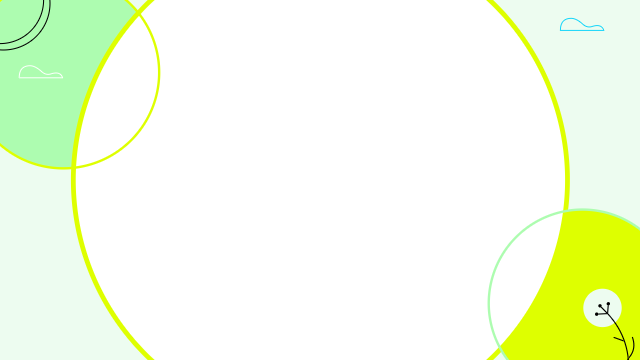
Write a WebGL 2 fragment shader that draws this background.

```glsl
#version 300 es
precision highp float;
// Flat backdrop: large ringed white disc, two corner circles, line-art clouds and a sprig.
uniform vec2 u_resolution;
out vec4 outColor;

// Signed distance to a disc.
float disc(vec2 p, vec2 center, float radius) {
  return length(p - center) - radius;
}

// Distance to a ring of given half width.
float ring(vec2 p, vec2 center, float radius, float halfWidth) {
  return abs(disc(p, center, radius)) - halfWidth;
}

// Distance to a straight segment.
float segment(vec2 p, vec2 a, vec2 b) {
  vec2 pa = p - a, ba = b - a;
  return length(pa - ba * clamp(dot(pa, ba) / dot(ba, ba), 0.0, 1.0));
}

// Distance to a quadratic Bezier curve, walked in short segments.
float curve(vec2 p, vec2 a, vec2 control, vec2 b) {
  float d = 1e3;
  vec2 last = a;
  for (int i = 1; i <= 12; i++) {
    float t = float(i) / 12.0;
    vec2 next = mix(mix(a, control, t), mix(control, b, t), t);
    d = min(d, segment(p, last, next));
    last = next;
  }
  return d;
}

// Cloud outline with its lower left corner at the origin.
float cloud(vec2 p) {
  float d = segment(p, vec2(0.0), vec2(1.085, 0.0));
  d = min(d, curve(p, vec2(0.0), vec2(0.0, 0.3), vec2(0.27, 0.302)));
  d = min(d, curve(p, vec2(0.27, 0.302), vec2(0.4, 0.3), vec2(0.56, 0.156)));
  d = min(d, curve(p, vec2(0.56, 0.156), vec2(0.67, 0.055), vec2(0.8, 0.1)));
  return min(d, curve(p, vec2(0.8, 0.1), vec2(1.03, 0.17), vec2(1.085, 0.0)));
}

// Sprig: stem, two side stalks, twig, leaf edge and three buds.
float sprig(vec2 p) {
  vec2 fork = vec2(15.19, 1.16);
  vec2 buds[3] = vec2[3](vec2(15.0, 1.354), vec2(14.917, 1.146), vec2(15.208, 1.406));
  float d = curve(p, fork, vec2(15.65, 0.667), vec2(15.71, 0.0));
  d = min(d, segment(p, vec2(15.354, 0.5625), vec2(15.583, 0.48)));
  d = min(d, curve(p, vec2(15.8125, 0.5625), vec2(15.92, 0.25), vec2(15.69, 0.02)));
  d -= 0.014;
  for (int i = 0; i < 3; i++) {
    d = min(d, segment(p, buds[i], fork) - 0.014);
    d = min(d, disc(p, buds[i], 0.042));
  }
  return d;
}

// Paint a shape with an edge one pixel wide.
void paint(inout vec3 color, vec3 ink, float d, float pixel) {
  color = mix(color, ink, clamp(0.5 - d / pixel, 0.0, 1.0));
}

void main() {
  // The canvas is 9 units high and 16 wide.
  float pixel = 9.0 / u_resolution.y;
  vec2 p = gl_FragCoord.xy * pixel;

  vec3 mist = vec3(0.93, 0.988, 0.94);
  vec3 lime = vec3(0.87, 1.0, 0.0);
  vec3 mint = vec3(0.68, 0.99, 0.69);
  vec3 white = vec3(1.0), black = vec3(0.0);

  vec2 middle = vec2(8.01, 4.5);
  vec2 upperLeft = vec2(1.583, 7.1875);
  vec2 lowerRight = vec2(14.5625, 1.417);

  // Corner fills, then the large disc over them.
  vec3 color = mist;
  paint(color, mint, disc(p, upperLeft, 2.396), pixel);
  paint(color, lime, disc(p, lowerRight, 2.344), pixel);
  paint(color, white, disc(p, middle, 6.177), pixel);

  // Rings.
  paint(color, lime, ring(p, middle, 6.177, 0.06), pixel);
  paint(color, lime, ring(p, upperLeft, 2.396, 0.03), pixel);
  paint(color, mint, ring(p, lowerRight, 2.344, 0.03), pixel);

  // Thin arcs in the upper left corner.
  paint(color, black, ring(p, vec2(0.0, 9.0), 1.09, 0.013), pixel);
  paint(color, black, ring(p, vec2(0.083, 8.917), 1.167, 0.013), pixel);

  // Clouds.
  paint(color, white, cloud(p - vec2(0.48, 7.055)) - 0.012, pixel);
  paint(color, vec3(0.05, 0.83, 0.98), cloud(p - vec2(14.01, 8.24)) - 0.012, pixel);

  // Sprig on its pale disc.
  paint(color, mist, disc(p, vec2(15.0625, 1.302), 0.48), pixel);
  paint(color, black, sprig(p), pixel);

  outColor = vec4(color, 1.0);
}
```
